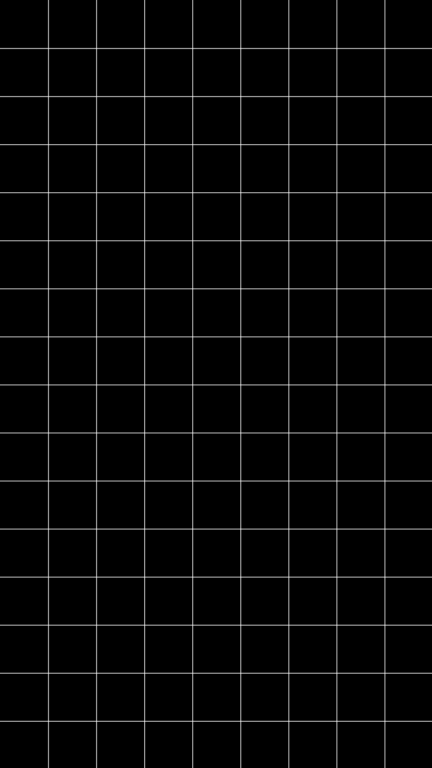
Give the GLSL for this pattern, as a WebGL 1 fragment shader.

```glsl
precision highp float;
// Thin grey square grid on black, nine cells across and sixteen down.

uniform vec2 u_resolution;

// Share of a soft pixel covered by the nearest inner grid line on each axis.
vec2 lineCoverage(vec2 p, float pixel) {
  float pitch = 0.11125;
  float halfWidth = 0.00118;
  float halfFilter = 0.625 * pixel;

  // Only inner lines are drawn; the outer border stays empty.
  vec2 index = clamp(floor((p - 0.001) / pitch + 0.5), vec2(1.0), vec2(8.0, 15.0));
  vec2 dist = abs(p - 0.001 - index * pitch);

  // Overlap of the line with the filter window.
  vec2 overlap = min(vec2(halfWidth), dist + halfFilter)
               - max(vec2(-halfWidth), dist - halfFilter);
  return clamp(overlap / (2.0 * halfFilter), 0.0, 1.0);
}

void main() {
  // Canvas widths, measured from the top left.
  float pixel = 1.0 / u_resolution.x;
  vec2 p = vec2(gl_FragCoord.x, u_resolution.y - gl_FragCoord.y) * pixel;

  // Translucent lines add up to a brighter grey where they cross.
  vec2 light = 0.71 * lineCoverage(p, pixel);
  float grey = 1.0 - (1.0 - light.x) * (1.0 - light.y);

  gl_FragColor = vec4(vec3(grey), 1.0);
}
```
